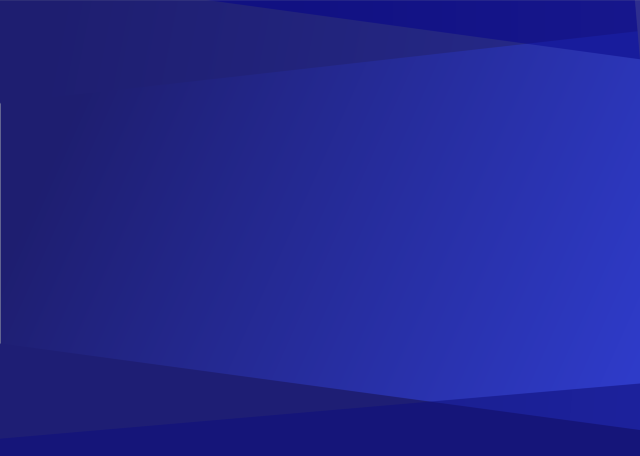
Write a Shadertoy shader that draws this background.

```glsl
// Blue diagonal gradient framed by crossing translucent wedges at top and bottom.

const vec3 NAVY       = vec3(0.118, 0.118, 0.440);
const vec3 ROYAL      = vec3(0.181, 0.230, 0.785);
const vec3 SLATE      = vec3(0.145, 0.157, 0.525);
const vec3 INK        = vec3(0.066, 0.066, 0.510);
const vec3 INK_LIGHT  = vec3(0.088, 0.088, 0.550);
const vec3 COBALT     = vec3(0.094, 0.110, 0.610);
const vec3 DUSK       = vec3(0.118, 0.118, 0.455);
const vec3 MIDNIGHT   = vec3(0.082, 0.082, 0.475);
const vec3 DEEP_BLUE  = vec3(0.110, 0.130, 0.610);
const vec3 CORNER     = vec3(0.180, 0.180, 0.560);
const vec3 RIM        = vec3(0.450, 0.460, 0.600);

// Smooth coverage of the half plane to the left of the ray a -> b.
float leftOf(vec2 p, vec2 a, vec2 b, float soft) {
    vec2 d = normalize(b - a);
    float dist = d.x * (p.y - a.y) - d.y * (p.x - a.x);
    return smoothstep(-soft, soft, dist);
}

// Linear gradient from one point to another, clamped at both ends.
vec3 ramp(vec2 p, vec2 a, vec2 b, vec3 from, vec3 to) {
    vec2 d = b - a;
    return mix(from, to, clamp(dot(p - a, d) / dot(d, d), 0.0, 1.0));
}

// Colours a pair of crossing bands: first only, second only, and their overlap.
vec3 crossBands(vec3 base, float first, float second,
                vec3 firstColor, vec3 secondColor, vec3 overlapColor) {
    vec3 below = mix(base, firstColor, first);
    vec3 above = mix(secondColor, overlapColor, first);
    return mix(below, above, second);
}

void mainImage(out vec4 fragColor, in vec2 fragCoord) {
    vec2 uv = fragCoord / iResolution.xy;
    float aspect = iResolution.x / iResolution.y;
    vec2 scale = vec2(aspect, 1.0);
    vec2 p = uv * scale;
    float soft = 0.7 / iResolution.y;

    // Central gradient, brightest toward the lower right
    vec3 color = ramp(p, vec2(0.11, 0.634), vec2(1.342, 0.080), NAVY, ROYAL);

    // Upper wedges
    float topFall = leftOf(p, vec2(0.323, 1.0) * scale, vec2(1.0, 0.870) * scale, soft);
    float topRise = leftOf(p, vec2(0.0, 0.774) * scale, vec2(1.0, 0.932) * scale, soft);
    vec3 slate = ramp(uv, vec2(0.1, 1.0), vec2(0.82, 0.9), NAVY, SLATE);
    vec3 ink = ramp(uv, vec2(0.45, 1.0), vec2(1.0), INK, INK_LIGHT);
    color = crossBands(color, topRise, topFall, slate, COBALT, ink);

    // Lower wedges
    float lowFall = leftOf(p, vec2(1.0, 0.057) * scale, vec2(0.0, 0.247) * scale, soft);
    float lowRise = leftOf(p, vec2(1.0, 0.159) * scale, vec2(0.0, 0.038) * scale, soft);
    vec3 deep = ramp(uv, vec2(0.67, 0.12), vec2(1.0, 0.1), DEEP_BLUE * 0.94, DEEP_BLUE);
    color = crossBands(color, lowFall, lowRise, DUSK, deep, MIDNIGHT);

    // Pale sliver in the upper right corner
    float sliver = leftOf(p, vec2(1.0, 0.870) * scale, vec2(0.992, 1.0) * scale, soft);
    color = mix(CORNER, color, sliver);

    // Hairline rims on the left and top edges
    float span = smoothstep(0.244, 0.249, uv.y) * (1.0 - smoothstep(0.771, 0.776, uv.y));
    float leftRim = span * (1.0 - smoothstep(0.0008, 0.0020, uv.x));
    float topRim = smoothstep(0.9975, 0.9990, uv.y);
    color = mix(color, RIM, 0.8 * leftRim);
    color = mix(color, RIM, 0.18 * topRim);

    fragColor = vec4(color, 1.0);
}
```
